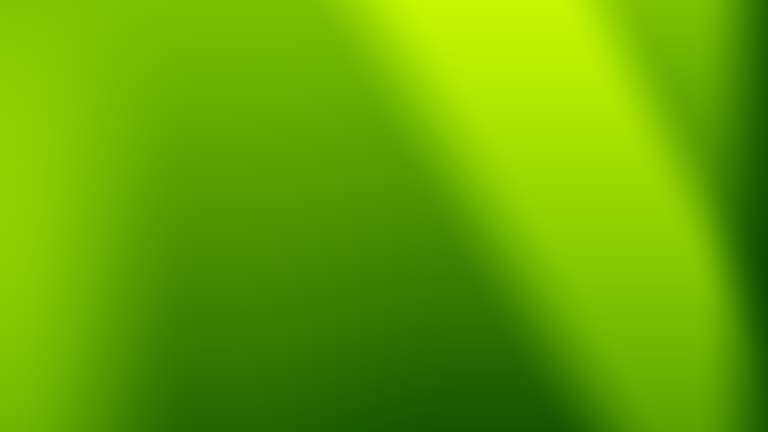
Give the GLSL for this background, as a Shadertoy shader.

```glsl
// A soft green backdrop: a slanted beam of light crosses a dim field,
// with a glow along the left side and a shadow along the right side.
// One brightness value is blended from soft layers, then coloured by a curve.

// Beam edges: position at the top, drift to the right towards the bottom
const float BEAM_LEFT = 0.475;
const float BEAM_LEFT_DRIFT = 0.32;
const float BEAM_RIGHT = 0.775;
const float BEAM_RIGHT_DRIFT = 0.29;
const float LEFT_SOFTNESS = 0.08;
const float RIGHT_SOFTNESS = 0.055;

// Brightness at the bottom and at the top of each layer
const vec2 FIELD_LEVELS = vec2(0.14, 0.49);
const vec2 BEAM_LEVELS = vec2(0.36, 0.79);
const vec2 SIDE_LEVELS = vec2(0.00, 0.50);

const float FIELD_SHADE = 0.06;   // extra dimming beside the foot of the beam
const float GLOW_LEVEL = 0.565;
const float GLOW_HEIGHT = 0.60;
const float GLOW_FADE = 0.35;
const float GLOW_WIDTH = 0.26;
const vec2 SHADOW_SPAN = vec2(0.90, 1.03);
const float SHADOW_FLOOR = 0.15;

// Green rises quickly at first, then flattens, giving lime highlights
vec3 leafColour(float light) {
    float green = 0.22 + light * (1.32 - 0.47 * light);
    return vec3(light, green, 0.004);
}

float level(vec2 levels, float height) {
    return mix(levels.x, levels.y, height);
}

float softEdge(float offset, float softness) {
    return smoothstep(-softness, softness, offset);
}

// Dim centre with the broad glow at its left
float fieldLight(vec2 uv) {
    float field = level(FIELD_LEVELS, uv.y);
    field -= FIELD_SHADE * smoothstep(0.3, 0.6, uv.x) * (1.0 - uv.y);
    float rise = uv.y - GLOW_HEIGHT;
    float glow = GLOW_LEVEL - GLOW_FADE * rise * rise;
    return mix(field, glow, 1.0 - smoothstep(0.0, GLOW_WIDTH, uv.x));
}

void mainImage(out vec4 fragColor, in vec2 fragCoord) {
    vec2 uv = fragCoord / iResolution.xy;
    float depth = 1.0 - uv.y;

    // Slanted beam between the field and the darker side
    float fromLeft = uv.x - BEAM_LEFT - BEAM_LEFT_DRIFT * depth;
    float fromRight = uv.x - BEAM_RIGHT - BEAM_RIGHT_DRIFT * depth;
    float light = fieldLight(uv);
    light = mix(light, level(BEAM_LEVELS, uv.y), softEdge(fromLeft, LEFT_SOFTNESS));
    light = mix(light, level(SIDE_LEVELS, uv.y), softEdge(fromRight, RIGHT_SOFTNESS));

    // Shadow at the right border
    float shadow = smoothstep(SHADOW_SPAN.x, SHADOW_SPAN.y, uv.x);
    light *= mix(1.0, SHADOW_FLOOR, shadow);

    fragColor = vec4(leafColour(light), 1.0);
}
```
